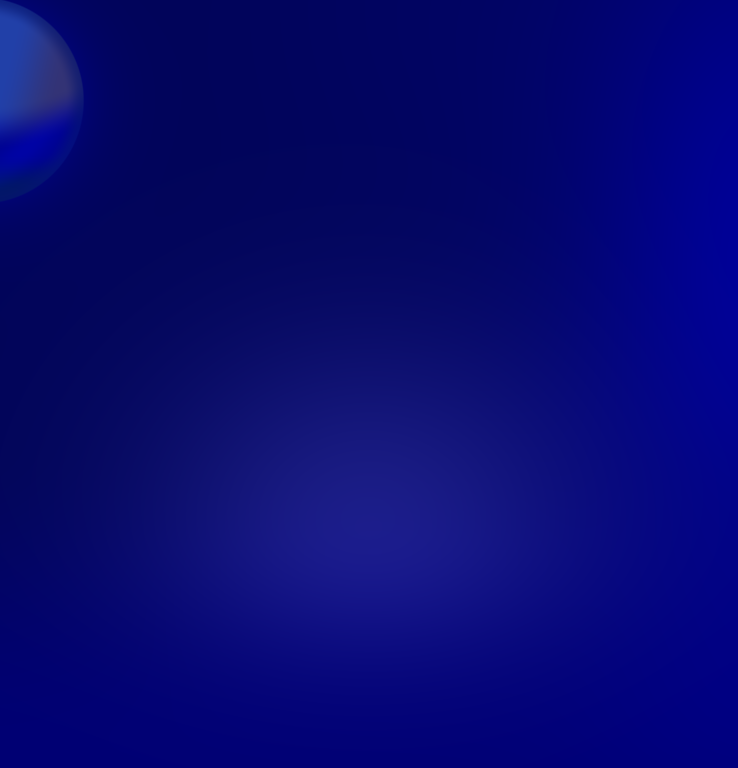
A WebGL 1 fragment shader for this background:

```glsl
precision highp float;
// Deep blue gradient with a soft central glow, a bright right side and a glassy sphere at the upper left.

uniform vec2 u_resolution;

// Soft elliptical falloff, 1 at the centre
float softSpot(vec2 p, vec2 centre, vec2 size) {
  vec2 d = (p - centre) / size;
  return exp(-dot(d, d));
}

vec3 backdrop(vec2 p) {
  // Dark navy above, purer blue along the bottom
  vec3 color = mix(vec3(0.0, 0.0, 0.45), vec3(0.004, 0.016, 0.345), smoothstep(0.02, 0.42, p.y));
  color.b += 0.03 * softSpot(p, vec2(0.55, 1.0), vec2(0.25, 0.3));

  // Blue light from the right side
  float sideLight = softSpot(p, vec2(1.0, 0.66), vec2(0.25, 0.5));
  color += vec3(-0.004, -0.012, 0.25) * sideLight;

  // Violet glow, wider above its centre than below
  float glowHeight = p.y > 0.31 ? 0.25 : 0.17;
  float glow = softSpot(p, vec2(0.48, 0.31), vec2(0.29, glowHeight));
  return color + vec3(0.105, 0.1, 0.18) * glow;
}

// Sphere surface, with q running from -1 to 1 across it
vec3 sphereSurface(vec2 q) {
  vec3 upper = mix(vec3(0.13, 0.25, 0.66), vec3(0.2, 0.2, 0.46), smoothstep(0.15, 0.75, q.x - 0.25 * q.y));
  vec3 lower = mix(vec3(0.0, 0.09, 0.43), vec3(0.0, 0.01, 0.61), smoothstep(-0.9, -0.5, q.y));

  // The lit cap ends in a curved, blurred boundary
  float cap = smoothstep(-0.5, -0.05, q.y - 0.25 * q.x * q.x);
  vec3 color = mix(lower, upper, cap);

  // Faint curved reflections below the cap
  float streak = sin(13.0 * length(q - vec2(-0.5, 0.7)) + 2.0 * q.x);
  color.b += 0.035 * streak * (1.0 - cap);

  // Darker blue rim
  float rim = smoothstep(0.82, 1.0, length(q));
  return mix(color, vec3(0.02, 0.08, 0.43), 0.65 * rim);
}

void main() {
  vec2 p = gl_FragCoord.xy / u_resolution.y;
  p.x *= 0.961 * u_resolution.y / u_resolution.x;
  vec3 color = backdrop(p);

  // Sphere with a blue halo
  vec2 offset = p - vec2(-0.025, 0.869);
  float edge = length(offset) - 0.134;
  color.b += 0.1 * exp(-max(edge, 0.0) / 0.04);
  float pixel = 1.0 / u_resolution.y;
  color = mix(color, sphereSurface(offset / 0.134), 1.0 - smoothstep(-pixel, pixel, edge));

  gl_FragColor = vec4(color, 1.0);
}
```
